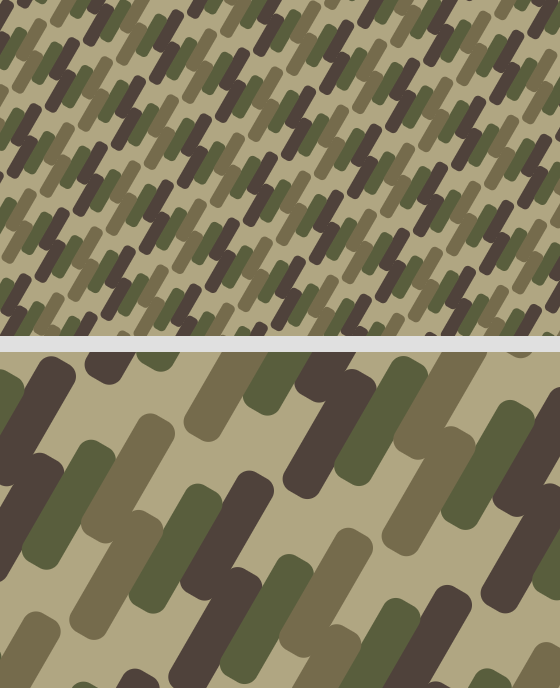
Top: the whole. Bottom: its middle third, enlarged.
Reproduce this pattern procedurally as a WebGL 1 fragment shader.

```glsl
precision highp float;
// Camouflage of slanted rounded bars, six staggered columns per square tile.

uniform vec2 u_resolution;

const float TILE = 0.1361;        // tile side, in canvas widths
const float SLANT = 0.5236;       // tilt of the tile grid, in radians
const float COLUMNS = 6.0;        // bars per tile

// Bar shape and stagger, in tile sides
const vec2 BAR_HALF = vec2(0.088, 0.303);
const float BAR_RADIUS = 0.0605;
const float HIGH_BAR = 0.175;
const float LOW_BAR = 0.566;
const float GREEN_LOW = 0.404;
const float GREEN_HIGH = 0.337;

const vec3 SAND = vec3(0.69, 0.65, 0.51);
const vec3 BROWN = vec3(0.31, 0.26, 0.23);
const vec3 GREEN = vec3(0.35, 0.37, 0.24);
const vec3 TAN = vec3(0.46, 0.42, 0.30);

float roundedBox(vec2 p, vec2 halfSize, float radius) {
  vec2 d = abs(p) - halfSize + radius;
  return length(max(d, 0.0)) + min(max(d.x, d.y), 0.0) - radius;
}

// Distance to the nearest copy of the bar in one column of the tile
float barDistance(vec2 p, float column, float drop) {
  vec2 offset = p - vec2(column / COLUMNS, drop);
  vec2 nearest = fract(offset + 0.5) - 0.5;
  return roundedBox(nearest, BAR_HALF, BAR_RADIUS);
}

float coverage(float distanceToEdge, float pixel) {
  return clamp(0.5 - distanceToEdge / pixel, 0.0, 1.0);
}

void main() {
  // Tilted tile coordinates: x runs across the bars, y down along them
  vec2 p = (gl_FragCoord.xy - 0.5 * u_resolution) / (u_resolution.x * TILE);
  float c = cos(SLANT);
  float s = sin(SLANT);
  vec2 q = vec2(c * p.x - s * p.y, -s * p.x - c * p.y);
  float pixel = 1.0 / (u_resolution.x * TILE);

  // Each colour has two bars per tile
  float brown = 1.0;
  float green = 1.0;
  float tanBars = 1.0;
  for (int i = 0; i < 2; i++) {
    float k = float(i);
    float drop = mix(HIGH_BAR, LOW_BAR, k);
    brown = min(brown, barDistance(q, k - 1.0, drop));
    green = min(green, barDistance(q, 1.0 + 3.0 * k, mix(GREEN_LOW, GREEN_HIGH, k)));
    tanBars = min(tanBars, barDistance(q, 2.0 + k, drop));
  }

  // Paint the layers from back to front
  vec3 color = mix(SAND, BROWN, coverage(brown, pixel));
  color = mix(color, GREEN, coverage(green, pixel));
  color = mix(color, TAN, coverage(tanBars, pixel));
  gl_FragColor = vec4(color, 1.0);
}
```
